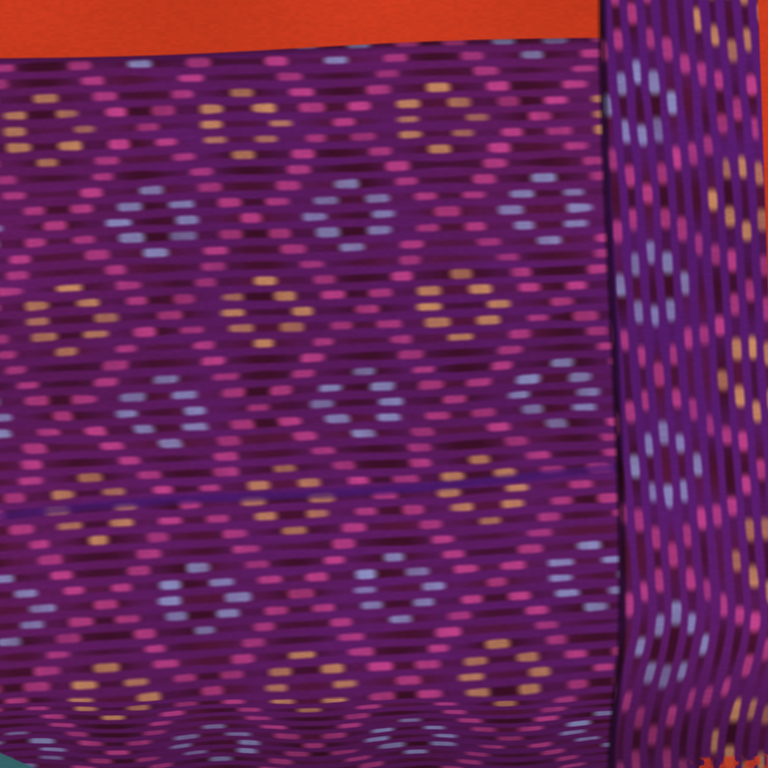
Give the GLSL for this texture, as a three.js fragment shader.

```glsl
// Folded ikat cloth: rows of dashes forming diamonds, a turned side panel and an orange band.
varying vec2 vUv;

const float ROW = 0.0208;         // pitch of the woven lines
const float ROWS = 12.0;          // lines in one diamond repeat
const float PERIOD = 0.2565;      // diamond repeat across the main panel
const float SIDE_PERIOD = 0.235;  // diamond repeat down the side panel
const float LINE_HALF = 0.24;     // half line width, in rows
const float DASH_HALF = 0.058;    // half dash length, in repeats
const float DASH_SOFT = 0.030;    // dye bleed at the dash ends
const float ACCENT_REACH = 0.175; // half width of the small diamonds

const vec3 PURPLE = vec3(0.375, 0.11, 0.375);
const vec3 VIOLET = vec3(0.335, 0.105, 0.42);
const vec3 MAROON = vec3(0.235, 0.06, 0.155);
const vec3 WINE   = vec3(0.32, 0.085, 0.23);
const vec3 PINK   = vec3(0.74, 0.25, 0.53);
const vec3 YELLOW = vec3(0.78, 0.54, 0.38);
const vec3 BLUE   = vec3(0.55, 0.56, 0.76);
const vec3 ORANGE = vec3(0.765, 0.22, 0.115);
const vec3 CREASE = vec3(0.25, 0.09, 0.41);
const vec3 TEAL   = vec3(0.20, 0.38, 0.40);

float hash(vec2 p) {
  return fract(sin(dot(p, vec2(127.1, 311.7))) * 43758.5453);
}

float noise(vec2 p) {
  vec2 i = floor(p), f = fract(p);
  f = f * f * (3.0 - 2.0 * f);
  return mix(mix(hash(i), hash(i + vec2(1.0, 0.0)), f.x),
             mix(hash(i + vec2(0.0, 1.0)), hash(i + 1.0), f.x), f.y);
}

float dash(float d, float halfLen) {
  return 1.0 - smoothstep(halfLen - DASH_SOFT, halfLen + DASH_SOFT, abs(d));
}

// Half width of a small diamond, k rows from its centre
float accentOffset(float k) {
  return ACCENT_REACH * (1.0 - k * k / 4.0);
}

// u counts repeats along the lines, r counts lines
vec3 ikat(float u, float r, vec3 ground) {
  float row = floor(r + 0.5);
  float off = abs(r - row);
  u += (hash(vec2(row, 3.0)) - 0.5) * 0.05;
  float k = abs(mod(row + 6.0, ROWS) - 6.0);
  float x = abs(fract(u + 0.5) - 0.5);

  // Dashes taper towards the edges of the line
  float len = DASH_HALF * (0.85 + 0.35 * noise(vec2(u * 3.0, row * 4.7))) - 0.06 * off * off;
  float fade = 0.6 + 0.4 * noise(vec2(u * 5.0 + 8.0, row * 6.1));

  // Dark dye, strongest on the axes of the diamonds
  float wear = noise(vec2(u * 5.0, row * 3.7));
  float dark = 0.62 + 0.3 * cos(12.56637 * u) + 0.5 * (wear - 0.5);
  vec3 dye = mix(WINE, MAROON, smoothstep(0.15, 0.75, noise(vec2(u * 3.0 + 5.0, row * 2.3))));
  vec3 thread = mix(ground, dye, clamp(dark, 0.1, 1.0));

  // Pink lattice with steeper sides midway
  float s = 1.0 - k / 3.0;
  float lattice = 0.25 + 0.25 * (0.6 * s + 0.4 * s * s * s);
  float pink = dash(x - lattice, len) * fade;
  thread = mix(thread, PINK, pink);

  // Yellow and blue diamonds, staggered by half a repeat
  float yellow = k < 2.5 ? dash(x - accentOffset(k), len) * fade : 0.0;
  float blue = k > 3.5 ? dash(0.5 - x - accentOffset(6.0 - k), len) * fade : 0.0;
  thread = mix(mix(thread, YELLOW, yellow), BLUE, blue);

  // Dark stretches run thinner than the dyed dashes
  float width = LINE_HALF - 0.02 + 0.04 * max(pink, max(yellow, blue)) + 0.14 * (wear - 0.5);
  float line = 1.0 - smoothstep(width - 0.14, width + 0.15, off);
  return mix(ground, thread, line);
}

vec3 mainPanel(vec2 p) {
  float slope = 0.02 + 0.05 * p.y;
  float low = smoothstep(0.86, 1.0, p.y);
  float y = p.y + slope * p.x - 0.171;
  y += 0.004 * (noise(p * vec2(7.0, 9.0)) - 0.5);
  y += max(p.y - 0.91, 0.0) * 0.9 + 0.010 * low * sin(p.x * 24.5 - 5.5);
  float dip = (p.y - 0.53) / 0.06;
  float u = (p.x - 0.0586 - 0.12 * (p.y - 0.167) + 0.018 * exp(-dip * dip)) / PERIOD;
  vec3 ground = mix(PURPLE, VIOLET, 0.6 * noise(p * vec2(3.0, 5.0) + 4.0));
  ground = mix(ground, WINE, 0.25 * noise(p * vec2(14.0, 110.0)));
  vec3 c = ikat(u, y / ROW, ground);
  float fold = abs(p.y - 0.672 + 0.075 * p.x + 0.004 * sin(p.x * 9.0));
  c = mix(c, CREASE, 0.7 * (1.0 - smoothstep(0.001, 0.010, fold)));
  return c * (1.0 - 0.17 * low);
}

vec3 sidePanel(vec2 p) {
  float bend = 0.075 * (p.y - 0.13) - 0.05 * smoothstep(0.78, 1.0, p.y);
  bend += 0.006 * (noise(p * vec2(4.0, 8.0)) - 0.5);
  float r = 6.0 + (p.x - 0.833 - bend) / ROW;
  float u = 0.5 + (p.y - 0.137) / SIDE_PERIOD;
  vec3 c = ikat(u, r, mix(VIOLET, PURPLE, 0.7 * smoothstep(0.55, 0.95, p.y)));
  return c * (1.0 - 0.2 * smoothstep(0.8, 1.0, p.y));
}

void main() {
  vec2 p = vec2(vUv.x, 1.0 - vUv.y); // y runs down the cloth
  float seam = 0.782 + 0.026 * smoothstep(0.0, 0.78, p.y) - 0.014 * smoothstep(0.8, 1.0, p.y);

  // Main panel below the orange band
  float hem = 0.076 - 0.034 * p.x + 0.003 * sin(p.x * 8.0);
  vec3 color = mainPanel(p);
  color *= 1.0 - 0.25 * (1.0 - smoothstep(0.0, 0.012, p.y - hem));
  color = mix(ORANGE, color, smoothstep(-0.002, 0.002, p.y - hem));
  color = mix(color, TEAL, smoothstep(-0.002, 0.002, p.y - 0.98 - 0.45 * p.x));

  // Side panel, seam shadow, orange edge and fringe
  color = mix(color, sidePanel(p), smoothstep(-0.002, 0.002, p.x - seam));
  color *= 1.0 - 0.5 * (1.0 - smoothstep(0.001, 0.009, abs(p.x - seam - 0.002)));
  color = mix(color, ORANGE, smoothstep(-0.002, 0.002, p.x - 0.987 - 0.035 * p.y));
  float fringe = smoothstep(0.982, 0.988, p.y + 0.05 * (p.x - 0.95)) * smoothstep(0.89, 0.91, p.x);
  color = mix(color, ORANGE, 0.8 * fringe * smoothstep(0.35, 0.65, noise(p * 150.0)));

  // Soft folds and weave grain
  color *= 0.95 + 0.10 * noise(p * vec2(4.0, 6.0) + 11.0);
  color *= 0.97 + 0.06 * noise(p * vec2(160.0, 300.0));
  gl_FragColor = vec4(color, 1.0);
}
```
